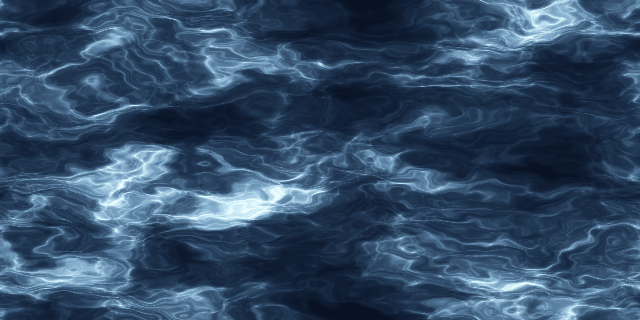
Reproduce this texture procedurally as a Shadertoy shader.

```glsl
const vec2  CLOUD_CELLS = vec2(3.0, 4.0);   // whole repeats per canvas
const vec2  VEIN_CELLS  = vec2(6.0, 10.0);
const vec2  WARP_CELLS  = vec2(4.0, 5.0);
const vec2  WARP_AMOUNT = vec2(0.022, 0.026);
const int   CLOUD_OCTAVES = 6;
const int   VEIN_OCTAVES  = 4;
const int   WARP_OCTAVES  = 4;
const float CLOUD_GAIN = 0.58;
const float VEIN_GAIN  = 0.65;
const float CLOUD_WEIGHT = 0.88;
const float VEIN_WEIGHT  = 0.38;
const float VEIN_BOOST   = 0.12;            // extra vein contrast in bright areas
const float VEIN_SHARPNESS = 2.6;
const float VEIN_MEAN  = 0.274;             // statistics of one vein octave
const float VEIN_SIGMA = 0.27;
const float NOISE_SIGMA = 0.216;            // spread of raw gradient noise
const float TAU = 6.2831853;

// Colour ramp, with stops in standard deviations of the height
const int RAMP_SIZE = 8;
const vec3 RAMP_COLORS[RAMP_SIZE] = vec3[](
    vec3(0.03, 0.07, 0.14), vec3(0.07, 0.13, 0.22),
    vec3(0.13, 0.22, 0.33), vec3(0.23, 0.35, 0.47),
    vec3(0.36, 0.51, 0.64), vec3(0.53, 0.69, 0.81),
    vec3(0.78, 0.91, 0.96), vec3(0.92, 0.99, 1.00));
const float RAMP_STOPS[RAMP_SIZE] = float[](
    -2.3, -1.13, -0.20, 0.50, 1.10, 1.75, 2.58, 3.3);

// Unit gradient at a wrapped lattice point
vec2 latticeGradient(vec2 cell, vec2 period, int seed) {
    uvec2 q = uvec2(mod(cell, period));
    uint h = q.x * 1597u + q.y * 51749u + uint(seed) * 39119u;
    h = (h ^ (h >> 16)) * 73244475u;
    h = (h ^ (h >> 15)) * 73244475u;
    h ^= h >> 16;
    float angle = TAU * float(h & 65535u) / 65536.0;
    return vec2(cos(angle), sin(angle));
}

// Periodic gradient noise with unit variance
float gradientNoise(vec2 uv, vec2 period, int seed) {
    vec2 p = uv * period;
    vec2 cell = floor(p);
    vec2 f = p - cell;
    vec2 s = f * f * f * (f * (f * 6.0 - 15.0) + 10.0);
    vec2 x = vec2(1.0, 0.0);
    vec2 y = vec2(0.0, 1.0);
    float a = dot(latticeGradient(cell, period, seed), f);
    float b = dot(latticeGradient(cell + x, period, seed), f - x);
    float c = dot(latticeGradient(cell + y, period, seed), f - y);
    float d = dot(latticeGradient(cell + 1.0, period, seed), f - 1.0);
    return mix(mix(a, b, s.x), mix(c, d, s.x), s.y) / NOISE_SIGMA;
}

// Layered noise, normalised to unit variance
float fbm(vec2 uv, vec2 period, int octaves, int seed) {
    float sum = 0.0, power = 0.0, amplitude = 1.0;
    for (int i = 0; i < octaves; i++) {
        sum += amplitude * gradientNoise(uv, period, seed + i);
        power += amplitude * amplitude;
        amplitude *= CLOUD_GAIN;
        period *= 2.0;
    }
    return sum * inversesqrt(power);
}

// Thin bright creases along the zero lines of the noise
float veins(vec2 uv, vec2 period, int seed) {
    float sum = 0.0, power = 0.0, amplitude = 1.0;
    for (int i = 0; i < VEIN_OCTAVES; i++) {
        float n = gradientNoise(uv, period, seed + i);
        sum += amplitude * (exp(-VEIN_SHARPNESS * abs(n)) - VEIN_MEAN);
        power += amplitude * amplitude;
        amplitude *= VEIN_GAIN;
        period *= 2.0;
    }
    return sum * inversesqrt(power) / VEIN_SIGMA;
}

vec3 colorRamp(float height) {
    vec3 color = RAMP_COLORS[0];
    for (int i = 1; i < RAMP_SIZE; i++) {
        float t = (height - RAMP_STOPS[i - 1]) / (RAMP_STOPS[i] - RAMP_STOPS[i - 1]);
        color = mix(color, RAMP_COLORS[i], clamp(t, 0.0, 1.0));
    }
    return color;
}

void mainImage(out vec4 fragColor, in vec2 fragCoord) {
    vec2 uv = fragCoord / iResolution.xy;

    // Domain warp bends the clouds and veins
    vec2 warp = vec2(fbm(uv, WARP_CELLS, WARP_OCTAVES, 11),
                     fbm(uv, WARP_CELLS, WARP_OCTAVES, 31));
    vec2 p = uv + WARP_AMOUNT * warp;

    // Broad clouds plus fine filaments
    float cloud = fbm(p, CLOUD_CELLS, CLOUD_OCTAVES, 53);
    float vein = veins(p, VEIN_CELLS, 79);
    float veinWeight = VEIN_WEIGHT + VEIN_BOOST * clamp(cloud, -1.5, 1.5);
    float height = CLOUD_WEIGHT * cloud + veinWeight * vein;

    fragColor = vec4(colorRamp(height), 1.0);
}
```
